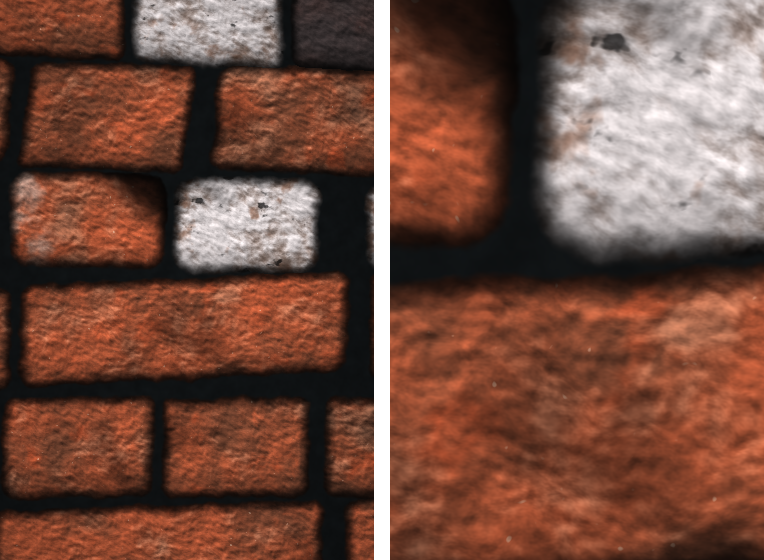
Left: the whole. Right: its middle third, enlarged.
A Shadertoy shader for this texture:

```glsl
// Each course: bottom, top, slope along x, sideways lean
const vec4 COURSE[6] = vec4[6](
    vec4(6.80, 8.30, -0.05, 0.00), vec4(5.30, 6.81, -0.03, 0.13),
    vec4(3.92, 5.27, -0.02, 0.00), vec4(2.42, 3.86, 0.045, 0.00),
    vec4(0.85, 2.27, 0.01, 0.01), vec4(-0.60, 0.78, 0.035, 0.00));
// Left and right ends of the three bricks in each course
const vec3 LEFT[6] = vec3[6](vec3(-0.5, 1.81, 3.98), vec3(-1.0, 0.32, 2.92),
    vec3(0.12, 2.35, 5.0), vec3(-1.0, 0.25, 5.05),
    vec3(0.0, 2.21, 4.44), vec3(-2.0, -0.1, 4.72));
const vec3 RIGHT[6] = vec3[6](vec3(1.76, 3.92, 5.8), vec3(0.17, 2.62, 5.8),
    vec3(2.30, 4.40, 6.0), vec3(0.17, 4.80, 6.0),
    vec3(2.14, 4.27, 5.8), vec3(-0.3, 4.47, 6.0));

vec2 hash2(vec2 p) {
    vec3 h = fract(p.xyx * vec3(0.1031, 0.1030, 0.0973));
    h += dot(h, h.yzx + 33.33);
    return fract((h.xx + h.yz) * h.zy);
}

float gradientNoise(vec2 p) {
    vec2 i = floor(p), f = p - i;
    vec2 u = f * f * f * (f * (f * 6.0 - 15.0) + 10.0);
    vec2 e = vec2(0, 1);
    float a = dot(hash2(i) * 2.0 - 1.0, f);
    float b = dot(hash2(i + e.yx) * 2.0 - 1.0, f - e.yx);
    float c = dot(hash2(i + e.xy) * 2.0 - 1.0, f - e.xy);
    float d = dot(hash2(i + e.yy) * 2.0 - 1.0, f - e.yy);
    return mix(mix(a, b, u.x), mix(c, d, u.x), u.y);
}

float fbm(vec2 p) {
    float sum = 0.0, amp = 0.6;
    for (int i = 0; i < 4; i++) {
        sum += amp * gradientNoise(p);
        p = mat2(1.6, 1.2, -1.2, 1.6) * p + 5.7;
        amp *= 0.55;
    }
    return sum;
}

// Stone surface height: broad lumps and fine slanted grain
float relief(vec2 p) {
    return 0.5 * fbm(p * 2.5) + 0.45 * fbm(vec2(p.x + 0.3 * p.y, p.y * 1.5) * 6.0);
}

float roundBox(vec2 p, vec2 halfSize, float r) {
    vec2 q = abs(p) - halfSize + r;
    return length(max(q, 0.0)) + min(max(q.x, q.y), 0.0) - r;
}

void mainImage(out vec4 fragColor, in vec2 fragCoord) {
    vec2 uv = fragCoord / iResolution.xy;
    vec2 p = fragCoord / iResolution.y * 7.68;
    vec2 wobbly = p + 0.10 * vec2(fbm(p * 1.3 + 3.0), fbm(p * 1.3 + 40.0));

    // Find the nearest brick
    float dist = 1e3;
    vec2 local = vec2(0), size = vec2(1);
    ivec2 id = ivec2(0);
    for (int row = 0; row < 6; row++)
    for (int col = 0; col < 3; col++) {
        vec4 c = COURSE[row];
        float l = LEFT[row][col], r = RIGHT[row][col];
        vec2 rnd = hash2(vec2(col, row) + 11.0);
        vec2 halfSize = 0.5 * vec2(r - l, c.y - c.x);
        vec2 q = wobbly - 0.5 * vec2(l + r, c.x + c.y);
        q.y -= c.z * (p.x - 2.56) + 0.08 * (rnd.x - 0.5);
        q.x -= (c.w + 0.06 * (rnd.y - 0.5)) * q.y;
        float d = roundBox(q, halfSize, row == 2 ? 0.32 : 0.13 + 0.12 * rnd.x);
        if (d < dist) { dist = d; local = q; size = halfSize; id = ivec2(col, row); }
    }
    dist += 0.02 + 0.07 * fbm(p * 4.0);

    // Surface noises, shifted for each brick
    vec2 rnd = hash2(vec2(id) + 5.0);
    vec2 t = local + vec2(id) * 7.3 + 20.0;
    float height = relief(t);
    float lit = height - relief(t + vec2(-0.02, 0.045));
    float patches = fbm(t * 1.1 + 9.0);
    float speckle = gradientNoise(t * 19.0);

    // Fired clay
    vec3 clay = mix(vec3(0.40, 0.23, 0.16), vec3(0.61, 0.29, 0.18),
        smoothstep(-0.35, 0.3, patches + 0.35 * height + 0.3 * (rnd.x - 0.4)));
    clay = mix(clay, vec3(0.66, 0.27, 0.15), 0.6 * smoothstep(0.1, 0.4, fbm(t * 2.3 + 31.0)));
    clay = mix(clay, vec3(0.64, 0.44, 0.34),
        0.6 * smoothstep(0.0, 0.4, fbm(t * 1.7 + 60.0) + 0.6 * lit + 0.25 * (rnd.y - 0.5)));
    clay = mix(clay, vec3(0.75, 0.62, 0.53), 0.6 * smoothstep(0.42, 0.6, speckle));

    // Limewashed stone with brown stains and pits
    vec3 pale = mix(vec3(0.50, 0.42, 0.38), vec3(0.77, 0.74, 0.74),
        smoothstep(-0.35, 0.1, height + 0.5 * patches));
    pale = mix(pale, vec3(0.46, 0.32, 0.25),
        0.75 * smoothstep(0.12, 0.4, fbm(t * 3.0 + 14.0) + 0.12 * smoothstep(-0.2, 0.0, dist)));
    pale *= 1.0 - 0.65 * smoothstep(0.2, 0.36, fbm(t * vec2(3.5, 5.0) + 70.0));

    bool limewashed = (id.y == 2 && id.x > 0) || (id.y == 0 && id.x == 1);
    vec3 stone = limewashed ? pale : clay;
    if (id.y == 0 && id.x == 2) stone = mix(vec3(0.16, 0.17, 0.19), clay, 0.22);
    if (id.y == 2 && id.x == 0) { // dusty left end, broken right shoulder
        float dust = smoothstep(0.0, 0.5, fbm(t * 2.0 + 80.0) - 0.5 * local.x - 0.2);
        stone = mix(stone, vec3(0.68, 0.60, 0.56), 0.7 * dust);
        stone *= 1.0 - 0.85 * smoothstep(0.35, 0.85, dot(local, vec2(0.64, 0.77)) + 0.3 * height);
    }

    // Raking light, worn edges and soot
    stone *= clamp(1.0 + (limewashed ? 1.2 : 1.7) * lit, 0.35, 1.5);
    stone *= mix(0.18, 1.0, smoothstep(0.0, 0.17, -dist));
    stone *= mix(0.72, 1.05, smoothstep(-1.0, -0.3, local.y / size.y));
    stone *= 1.0 - 0.45 * smoothstep(0.05, 0.45, fbm(t * 0.9 + 45.0));

    // Deep joints and corner falloff
    vec3 joint = vec3(0.045, 0.055, 0.06) * (1.0 + 0.5 * fbm(p * 5.0));
    vec3 color = mix(joint, stone, smoothstep(0.025, -0.025, dist));
    color *= 1.04 - 0.5 * dot(uv - 0.5, uv - 0.5);
    fragColor = vec4(color + 0.012, 1.0);
}
```
